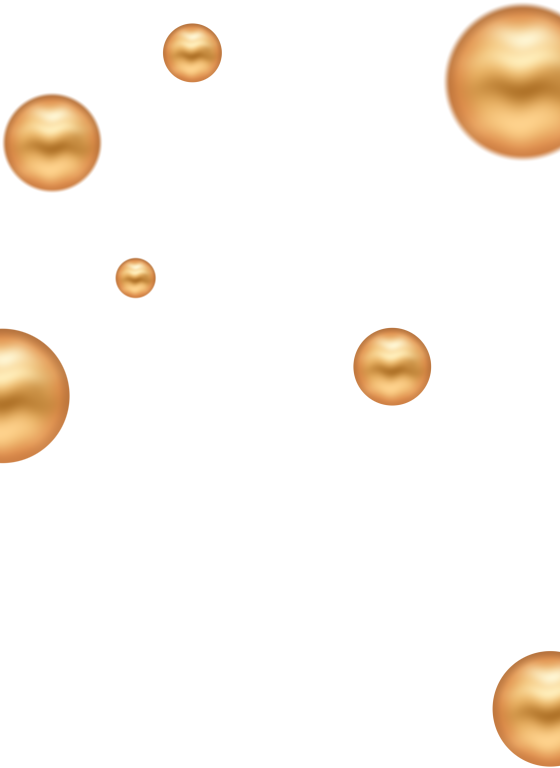
Reproduce this background procedurally as a Shadertoy shader.

```glsl
// Glossy golden pearls of growing size scattered on plain white.
// A loop places them by sine and fract sequences; each is shaded by
// soft elliptical reflections, and every third one is out of focus.

float glow(vec2 q, vec2 centre, vec2 size) {
    vec2 d = (q - centre) / size;
    return exp(-dot(d, d));
}

// Surface colour at q, where the pearl is the unit disc
vec3 pearlColour(vec2 q) {
    float d = length(q);
    vec2 w = q + 0.035 * sin(q.yx * 9.0 + vec2(1.0, 2.0));

    // Golden body turning to copper at the rim
    vec3 col = mix(vec3(0.90, 0.67, 0.36), vec3(0.86, 0.53, 0.28),
                   smoothstep(0.55, 0.92, d));

    // Warm bounce light below, dark horizon, bright sky above
    col = mix(col, vec3(1.00, 0.83, 0.56), 0.95 * glow(w, vec2(0.0, -0.52), vec2(0.58, 0.24)));
    col = mix(col, vec3(0.98, 0.79, 0.48), 0.75 * glow(w, vec2(0.0, 0.38), vec2(0.68, 0.40)));
    col = mix(col, vec3(0.68, 0.44, 0.15), 0.95 * glow(w, vec2(0.06, -0.10), vec2(0.66, 0.17)));
    col = mix(col, vec3(0.74, 0.51, 0.22), 0.60 * glow(w, vec2(0.55, 0.08), vec2(0.22, 0.30)));
    col = mix(col, vec3(1.00, 0.94, 0.74), 0.90 * glow(w, vec2(0.0, 0.30), vec2(0.52, 0.14)));
    col = mix(col, vec3(1.00, 0.98, 0.86), 0.90 * glow(w, vec2(0.03, 0.57), vec2(0.40, 0.17)));

    // Thin shaded edge, a little stronger at the top
    return col * (1.0 - (0.12 + 0.06 * q.y) * smoothstep(0.82, 1.0, d));
}

void mainImage(out vec4 fragColor, in vec2 fragCoord) {
    vec2 p = fragCoord / iResolution.y;
    float aspect = iResolution.x / iResolution.y;
    vec3 col = vec3(1.0);

    for (int i = 0; i < 7; i++) {
        float n = float(i);
        float radius = 0.026 + 0.0123 * n;

        // Small pearls keep to the middle, large ones swing out to the sides
        float x = 0.5 + 0.5 * sin(3.4 + 2.75 * n) - max(0.0, 0.13 - 0.04 * n);
        float y = 0.96 * pow(fract(0.61 + 0.36 * n), 0.75)
                + 0.04 - 0.08 * cos(1.57 * n - 0.63);
        vec2 q = (p - vec2(x * aspect, y)) / radius;

        // Edge width: one pixel when sharp, wider when out of focus
        float blur = max(i % 3 == 0 ? 0.055 : 0.012, 0.7 / (iResolution.y * radius));
        float cover = 1.0 - smoothstep(1.0 - blur, 1.0 + blur, length(q));
        col = mix(col, pearlColour(q), cover);
    }

    fragColor = vec4(col, 1.0);
}
```
